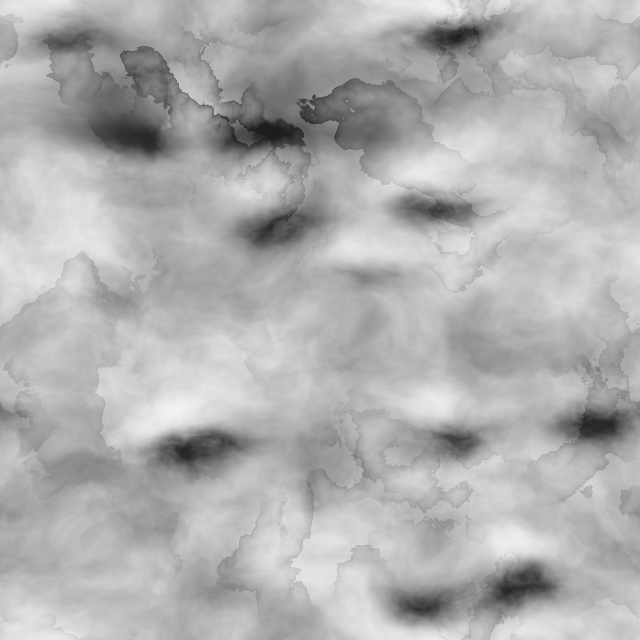
This texture map is drawn by a Shadertoy shader. Its source:

```glsl
// Tileable grey cloud map: soft warped gradient noise, crossed by scalloped
// cloud rims, a dark bank and scattered flat smudges with pale crowns.
// Every noise lattice and every scatter grid wraps on the unit square.

const float TAU = 6.2831853;

vec2 hash2(vec2 p) {
    vec3 q = fract(p.xyx * vec3(.1031, .1030, .0973));
    q += dot(q, q.yzx + 33.33);
    return fract((q.xx + q.yz) * q.zy);
}

// Unit gradient at a wrapped lattice point, dotted with the offset from it
float corner(vec2 cell, vec2 offset, vec2 period, float seed) {
    float angle = TAU * hash2(mod(cell, period) + seed).x;
    return dot(vec2(cos(angle), sin(angle)), offset);
}

// Periodic gradient noise, about -0.7 to 0.7
float noise(vec2 uv, vec2 period, float seed) {
    vec2 p = (uv + seed * .137) * period;
    vec2 i = floor(p), f = p - i;
    vec2 u = f * f * f * (f * (f * 6. - 15.) + 10.);
    vec2 e = vec2(1, 0);
    return mix(mix(corner(i, f, period, seed),
                   corner(i + e, f - e, period, seed), u.x),
               mix(corner(i + e.yx, f - e.yx, period, seed),
                   corner(i + 1., f - 1., period, seed), u.x), u.y);
}

float fbm(vec2 uv, vec2 period, float seed, float gain) {
    float sum = 0., amp = 1.;
    for (int k = 0; k < 6; k++) {
        sum += amp * noise(uv, period, seed);
        period *= 2.;
        amp *= gain;
        seed += 17.;
    }
    return sum;
}

// Cloud rim: abrupt scalloped edge on one side, fading away on the other
float rim(vec2 uv, float period, float seed) {
    float h = noise(uv, vec2(period), seed), amp = .38, scale = period;
    for (int k = 0; k < 4; k++) {
        scale *= 2.;
        h += amp * (abs(noise(uv, vec2(scale), seed + scale)) - .15);
        amp *= .55;
    }
    float blur = smoothstep(-.1, .35, noise(uv, vec2(4), seed + 5.));
    float width = .0025 * period * mix(1., 14., blur);
    return smoothstep(0., width, h) * exp(-6. * max(h, 0.));
}

// Scattered flat smudges: steep above, soft below, with a pale crown on top
float smudges(vec2 p, float ragged) {
    vec2 grid = vec2(4, 5), base = floor(p * grid);
    float sum = 0.;
    for (int j = -1; j <= 1; j++)
    for (int i = -1; i <= 1; i++) {
        vec2 id = base + vec2(i, j), key = mod(id, grid);
        vec2 place = hash2(key + 9.), kind = hash2(key + 41.);
        vec2 d = p - (id + .5 + .7 * (place - .5)) / grid;
        d.y -= .2 * d.x * (kind.y - .3);
        float strength = smoothstep(.4, .75, kind.x) * (.75 + .25 * kind.y);
        vec2 body = d / vec2(.065 + .03 * kind.y, d.y > 0. ? .027 : .042);
        vec2 core = d / vec2(.055, .024);
        vec2 crown = (d - vec2(-.025, .055)) / vec2(.05, .03);
        float dark = (.4 + .5 * ragged) * exp(-pow(dot(body, body), 1.25));
        float top = smoothstep(.005, -.005, d.y - .008 + .03 * ragged);
        dark += .2 * top * exp(-dot(core, core));
        sum += strength * (dark - .15 * exp(-dot(crown, crown)));
    }
    return sum;
}

void mainImage(out vec4 fragColor, in vec2 fragCoord) {
    vec2 uv = fragCoord / iResolution.xy;
    vec2 warp = vec2(fbm(uv, vec2(4), 3., .45), fbm(uv, vec2(4), 8., .45));
    vec2 p = uv + .06 * warp;
    vec2 q = uv + .025 * warp;

    // Soft clouds, mottled at middle scale
    float tone = .76 + .25 * fbm(p, vec2(4, 5), 21., .56);
    float ragged = fbm(q, vec2(11, 16), 60., .55);
    tone += .05 * ragged;

    // Long dark bank and the murky mass above it
    float bankY = fract(q.y - .79 + .5) - .5;
    float reach = smoothstep(-.5, .5, cos(TAU * (q.x - .34)));
    float patchy = clamp(.75 + 1.2 * noise(p, vec2(8, 7), 33.), .25, 1.3);
    float mass = reach * exp(-pow((bankY - .06) / .09, 2.));
    tone -= .19 * mass * patchy;
    tone -= .34 * reach * patchy * exp(-pow(bankY / .027, 2.));

    // Crisp rims: broad faint ones, and small ones gathered in some regions
    float large = smoothstep(0., .35, noise(uv, vec2(3), 71.));
    float small = smoothstep(-.1, .3, noise(uv, vec2(5), 83.));
    float tiny = smoothstep(0., .3, noise(uv, vec2(6), 95.));
    tone -= (.11 + .2 * mass) * large * rim(q, 5., 12.);
    tone -= (.14 + .25 * mass) * small * rim(q, 9., 29.);
    tone -= (.13 + .2 * mass) * tiny * rim(q, 17., 47.);

    tone -= smudges(uv + .035 * warp, ragged);

    // Roll off the extremes
    tone = tone > .79 ? .79 + .18 * tanh((tone - .79) / .18) : tone;
    tone = tone < .3 ? .3 + .2 * tanh((tone - .3) / .2) : tone;
    fragColor = vec4(vec3(tone), 1);
}
```
